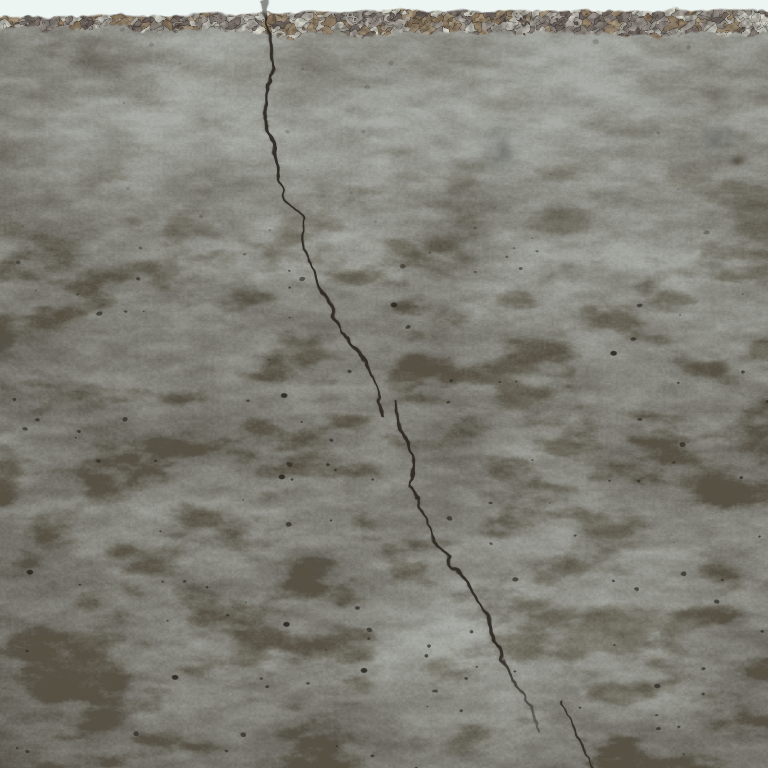
Give the GLSL for this texture, as a Shadertoy shader.

```glsl
// Weathered concrete slab with a jagged diagonal crack and a broken gravel edge along the top.

float hash(vec2 p) {
    return fract(sin(dot(p, vec2(127.1, 311.7))) * 43758.5453);
}

float noise(vec2 p) {
    vec2 i = floor(p), f = fract(p);
    f = f * f * (3.0 - 2.0 * f);
    return mix(mix(hash(i), hash(i + vec2(1, 0)), f.x),
               mix(hash(i + vec2(0, 1)), hash(i + vec2(1, 1)), f.x), f.y);
}

float fbm(vec2 p) {
    float sum = 0.0, amp = 0.52;
    for (int i = 0; i < 5; i++) {
        sum += amp * noise(p);
        p = mat2(1.9, 0.25, -0.25, 1.9) * p + 17.3;
        amp *= 0.52;
    }
    return sum;
}

// Soft elliptical spot
float blob(vec2 p, vec2 centre, vec2 radius) {
    vec2 d = (p - centre) / radius;
    return exp(-dot(d, d));
}

float segment(vec2 p, vec2 a, vec2 b) {
    vec2 ab = b - a;
    return length(p - a - ab * clamp(dot(p - a, ab) / dot(ab, ab), 0.0, 1.0));
}

float polyline(vec2 p, vec2 path[13]) {
    float d = 1.0;
    for (int i = 0; i < 12; i++) d = min(d, segment(p, path[i], path[i + 1]));
    return d;
}

float crackLine(float d, float halfWidth, float aa) {
    return 1.0 - smoothstep(halfWidth - aa, halfWidth + aa, d);
}

// Darkness of the three overlapping crack runs
float crack(vec2 uv, float aa) {
    vec2 p = uv + 0.007 * (vec2(noise(uv * 65.0), noise(uv * 65.0 + 40.0)) - 0.5)
                + 0.003 * (vec2(noise(uv * 170.0), noise(uv * 170.0 + 9.0)) - 0.5);
    float upper = polyline(p, vec2[13](
        vec2(.345, 1.), vec2(.349, .948), vec2(.354, .909), vec2(.344, .844), vec2(.357, .805),
        vec2(.368, .746), vec2(.396, .717), vec2(.396, .674), vec2(.419, .622), vec2(.445, .573),
        vec2(.471, .538), vec2(.49, .499), vec2(.499, .46)));
    float lower = polyline(p, vec2[13](
        vec2(.516, .479), vec2(.521, .44), vec2(.538, .408), vec2(.533, .368), vec2(.547, .345),
        vec2(.564, .297), vec2(.581, .273), vec2(.607, .245), vec2(.635, .197), vec2(.648, .154),
        vec2(.671, .108), vec2(.693, .078), vec2(.701, .049)));
    float tail = min(segment(p, vec2(.729, .089), vec2(.745, .062)),
                 min(segment(p, vec2(.745, .062), vec2(.758, .023)),
                     segment(p, vec2(.758, .023), vec2(.776, -.005))));
    float w = 0.0009 + 0.0014 * noise(uv * 28.0);
    float fade = 0.45 + 0.55 * smoothstep(0.04, 0.17, uv.y);
    return max(crackLine(upper, w + 0.0003, aa),
           max(crackLine(lower, w, aa) * fade, 0.9 * crackLine(tail, w, aa)));
}

// Small scattered holes, one candidate per grid cell
float pits(vec2 uv, float cells, float density, float aa) {
    vec2 id = floor(uv * cells);
    vec2 centre = (id + 0.2 + 0.6 * vec2(hash(id + 3.1), hash(id + 8.7))) / cells;
    float r = mix(0.001, 0.0034, pow(hash(id + 5.5), 2.0));
    float d = length((uv - centre) * vec2(0.85, 1.1)) + 0.002 * (noise(uv * 250.0) - 0.5);
    return step(hash(id), density) * (1.0 - smoothstep(r - aa, r + aa, d));
}

// Broken aggregate: nearest-cell stones with dark joints
vec3 gravel(vec2 uv) {
    vec2 p = uv * vec2(85, 110) + 1.2 * (noise(uv * 160.0) - 0.5), id = floor(p), stone = id;
    float d1 = 9.0, d2 = 9.0;
    for (int y = -1; y <= 1; y++)
    for (int x = -1; x <= 1; x++) {
        vec2 c = id + vec2(x, y);
        float d = length(c + vec2(hash(c), hash(c + 31.0)) - p);
        if (d < d1) { d2 = d1; d1 = d; stone = c; }
        else d2 = min(d2, d);
    }
    float h = hash(stone + 12.0);
    vec3 col = mix(vec3(.40, .36, .34), vec3(.75, .75, .71), h);
    col = mix(col, vec3(.52, .44, .33), 0.7 * step(0.72, hash(stone + 4.0)));
    col *= mix(0.7, 1.0, smoothstep(0.0, 0.2, d2 - d1));
    return col * (0.8 + 0.4 * noise(uv * 230.0));
}

void mainImage(out vec4 fragColor, in vec2 fragCoord) {
    vec2 uv = fragCoord / iResolution.xy;
    float aa = 0.8 / iResolution.y;

    // Broad light and dark regions
    float tone = 0.68 + 0.16 * smoothstep(0.5, 0.9, uv.y);
    tone -= 0.20 * blob(uv, vec2(.22, .45), vec2(.25, .13)) + 0.25 * blob(uv, vec2(.27, .2), vec2(.2, .13));
    tone -= 0.17 * blob(uv, vec2(.8, .47), vec2(.2, .1)) + 0.10 * blob(uv, vec2(.17, .7), vec2(.1, .08));
    tone += 0.17 * blob(uv, vec2(.56, .15), vec2(.13, .07)) + 0.13 * blob(uv, vec2(.76, .3), vec2(.13, .06));
    tone += 0.16 * blob(uv, vec2(.12, .13), vec2(.06, .04));
    tone -= 0.20 * smoothstep(0.25, 0.0, uv.x) + 0.12 * smoothstep(0.8, 1.0, uv.x) + 0.2 * smoothstep(0.2, 0.0, uv.y);

    // Mottling, horizontal streaks, stains and grain
    float stainArea = mix(1.0, 0.35, smoothstep(0.6, 0.9, uv.y));
    tone += 0.7 * (fbm(uv * vec2(7, 12)) - 0.5) + 0.55 * (fbm(uv * vec2(26, 75)) - 0.5);
    float stain = smoothstep(0.5, 0.78, fbm(uv * vec2(15, 31) + 50.0)) * stainArea;
    tone -= 0.48 * stain;
    tone += 0.13 * (noise(uv * 310.0) - 0.5) + 0.08 * (hash(floor(uv * 512.0)) - 0.5);
    vec3 col = mix(vec3(.34, .322, .285), vec3(.63, .64, .615), clamp(tone, 0.0, 1.1));
    col -= vec3(0, .004, .018) * stain;

    // Grey smudges and a rusty chip
    float rough = 0.5 + noise(uv * 70.0);
    col *= 1.0 - 0.22 * rough * (blob(uv, vec2(.652, .808), vec2(.02, .024)) + blob(uv, vec2(.935, .818), vec2(.02, .018)));
    col = mix(col, vec3(.28, .25, .20), 0.7 * rough * blob(uv, vec2(.962, .792), vec2(.012, .008)));

    // Pits: random scatter plus the larger holes
    float hole = 0.7 * max(pits(uv, 22.0, 0.13, aa), pits(uv + 0.37, 37.0, 0.07, aa)) * (1.0 - 0.7 * smoothstep(0.6, 0.75, uv.y));
    vec2 holes[8] = vec2[8](vec2(.039, .255), vec2(.37, .485), vec2(.513, .603), vec2(.799, .54),
                            vec2(.228, .118), vec2(.474, .127), vec2(.367, .379), vec2(.373, .187));
    for (int i = 0; i < 8; i++)
        hole = max(hole, 0.9 * (1.0 - smoothstep(0.0025, 0.005, length((uv - holes[i]) * vec2(0.9, 1.2)))));
    col = mix(col, vec3(.16, .15, .13), hole);

    // Gravel edge, then the pale strip above it
    float ragged = noise(uv * vec2(50, 20)) - 0.5 + 0.6 * (noise(uv * 140.0) - 0.5);
    float bottom = 0.963 - 0.007 * smoothstep(0.3, 0.5, uv.x) - 0.012 * blob(uv, vec2(.375, .95), vec2(.03, .1)) + 0.011 * ragged;
    float top = mix(0.978, 0.987, smoothstep(0.0, 0.6, uv.x)) + 0.006 * ragged;
    col = mix(col, gravel(uv), smoothstep(bottom - 0.002, bottom + 0.002, uv.y));
    col = mix(col, vec3(.93, .96, .95), smoothstep(top - 0.002, top + 0.002, uv.y));

    // Crack with a faint bruised rim
    col *= 1.0 - 0.12 * crack(uv, 0.004);
    col = mix(col, vec3(.17, .145, .125), 0.9 * crack(uv, aa) * (1.0 - 0.5 * smoothstep(0.975, 0.985, uv.y)));
    fragColor = vec4(col, 1.0);
}
```
